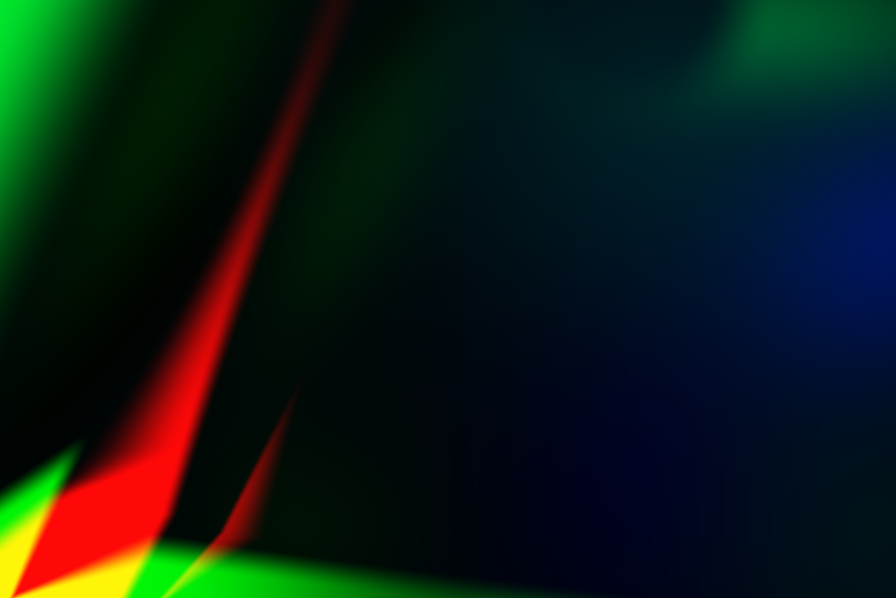
Reproduce this background procedurally as a WebGL 2 fragment shader.

```glsl
#version 300 es
precision highp float;
// Dark navy backdrop crossed by leaning red blades, green beams and soft blue glows.
uniform vec2 u_resolution;
out vec4 fragColor;

const vec3 NIGHT = vec3(0.0, 0.018, 0.025);
const vec3 TEAL = vec3(0.0, 0.095, 0.115);
const vec3 BLUE = vec3(0.0, 0.03, 0.30);
const vec3 INDIGO = vec3(0.0, -0.02, 0.085);
const vec3 MOSS = vec3(0.0, 0.075, -0.015);
const vec3 EMERALD = vec3(0.0, 0.25, 0.06);
const vec3 LIME = vec3(0.0, 0.88, 0.15);

// Elliptic falloff; lean slants the ellipse to the right as it rises.
float glow(vec2 p, vec2 center, vec2 radius, float lean) {
    vec2 q = p - center;
    q.x -= lean * q.y;
    q /= radius;
    return exp(-dot(q, q));
}

// Soft step of a given width, centred on zero.
float softStep(float d, float width) {
    return smoothstep(-0.5 * width, 0.5 * width, d);
}

vec3 backdrop(vec2 p) {
    vec3 c = NIGHT;
    c += TEAL * glow(p, vec2(1.12, 0.80), vec2(0.42, 0.36), 0.0);
    c += BLUE * glow(p, vec2(1.53, 0.60), vec2(0.27, 0.24), 0.3);
    c += INDIGO * glow(p, vec2(1.06, 0.20), vec2(0.24, 0.32), 0.0);
    c += TEAL * 0.5 * glow(p, vec2(1.45, 0.10), vec2(0.30, 0.28), 0.0);
    c += MOSS * glow(p, vec2(0.60, 0.70), vec2(0.11, 0.28), 0.45);
    c += MOSS * 1.2 * glow(p, vec2(0.29, 0.85), vec2(0.13, 0.40), 0.5);
    c += MOSS * 0.6 * glow(p, vec2(0.50, 0.12), vec2(0.18, 0.16), 0.0);
    c -= NIGHT * glow(p, vec2(0.66, 0.95), vec2(0.07, 0.15), 0.5);
    c -= NIGHT * glow(p, vec2(0.20, 0.48), vec2(0.09, 0.30), 0.7);
    return c;
}

// Green haze bitten by a round shadow.
float hazeCorner(vec2 p) {
    float bite = smoothstep(0.12, 0.24, distance(p, vec2(1.055, 1.01)));
    float haze = glow(p, vec2(1.25, 0.96), vec2(0.24, 0.12), 0.0);
    haze += 0.45 * glow(p, vec2(1.5, 0.97), vec2(0.2, 0.15), 0.0);
    return bite * haze;
}

// Long red blade: soft on the left, crisp on the right; t is depth from the top.
float longBlade(float x, float t) {
    float right = 0.586 - 0.42 * t + 0.08 * t * t - 0.25 * max(t - 0.86, 0.0);
    float left = 0.51 - 0.27 * t - 0.30 * t * t - 0.6 * max(t - 0.8, 0.0);
    float u = (x - left) / (right - left);
    float ramp = mix(0.9, 0.25, smoothstep(0.74, 0.84, t));
    float strength = mix(0.13, 1.0, smoothstep(-0.05, 0.78, t));
    float edge = softStep(right - x, mix(0.06, 0.025, t));
    return strength * smoothstep(0.0, ramp, u) * edge;
}

// Short red blade: crisp on the left, fading to the right.
float shortBlade(float x, float t) {
    float left = 0.518 - 0.516 * (t - 0.605) - 0.4 * max(t - 0.89, 0.0);
    float right = 0.518 - 0.25 * (t - 0.605) - 1.3 * max(t - 0.9, 0.0);
    right = max(right, left + 0.01);
    float body = softStep(x - left, 0.014) * (1.0 - smoothstep(left, right, x));
    return 0.65 * body * smoothstep(0.6, 0.88, t);
}

// Green spike on the left and low beam along the floor.
float floorGreen(vec2 p) {
    float side = softStep(0.02 + 0.43 * p.y - p.x, 0.012 + 0.12 * p.y);
    float spike = side * softStep(0.16 + 0.65 * p.x - p.y, 0.06);
    float top = min(0.37 * (p.x - 0.02), 0.085 - 0.13 * (p.x - 0.25));
    float width = 0.012 + 0.05 * smoothstep(0.0, 0.3, p.x);
    float fade = 1.0 - 0.7 * smoothstep(0.25, 0.8, p.x);
    return max(spike, softStep(top - p.y, width) * fade);
}

void main() {
    vec2 p = gl_FragCoord.xy / u_resolution.y;
    float t = 1.0 - p.y;
    vec3 color = max(backdrop(p), 0.0);
    color += EMERALD * hazeCorner(p);

    // Bright beam across the upper left corner
    float beam = 1.0 - smoothstep(0.0, 1.15, p.x / 0.26 + t / 0.55);
    color += LIME * beam;

    // Red blades subdue what lies below, then floor light mixes into yellow
    float red = max(longBlade(p.x, t), shortBlade(p.x, t));
    color = mix(color, vec3(1.0, 0.03, 0.03), red);
    color.g = max(color.g, 0.96 * floorGreen(p));
    fragColor = vec4(clamp(color, 0.0, 1.0), 1.0);
}
```
